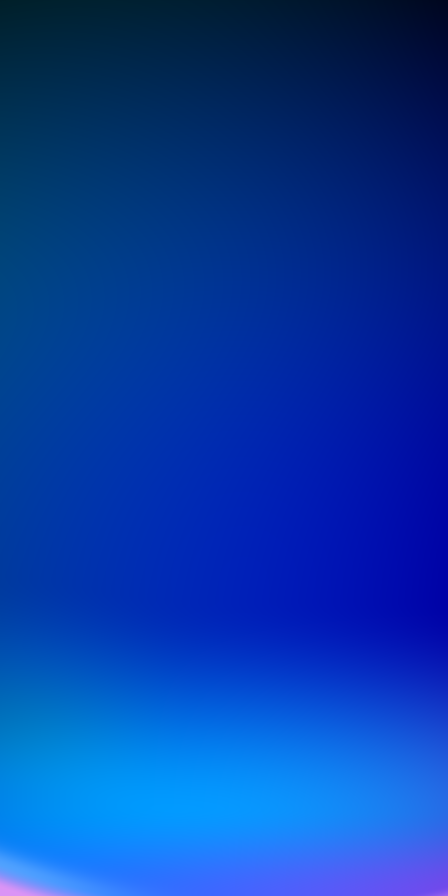
Give the GLSL for this background, as a Shadertoy shader.

```glsl
#define NIGHT_START 0.35
#define GLOW_TOP 0.33
#define GLOW_CORE 0.09
#define HAZE_HEIGHT 0.70
#define HAZE_WIDTH 0.22
#define FLOOR_TOP 0.10
#define ARC_CENTER 0.58
#define ARC_CURVE 0.154
#define ARC_DROP 0.0168
#define RIM_WIDTH 0.018

const vec3 HAZE = vec3(0.0, 0.08, 0.0);
const vec3 RIM_BLUE = vec3(0.36, 0.66, 1.0);
const vec3 RIM_PINK = vec3(0.86, 0.58, 0.96);

// Smooth blend through left, middle and right colours
vec3 across(vec3 left, vec3 middle, vec3 right, float x) {
    return left * (1.0 - x) * (1.0 - 2.0 * x)
         + middle * 4.0 * x * (1.0 - x)
         + right * x * (2.0 * x - 1.0);
}

float bell(float x, float width) {
    float q = x / width;
    return exp(-q * q);
}

// Deep blue fading into a dark top, with a faint green haze
vec3 sky(vec2 p) {
    vec3 deep = across(vec3(0.0, 0.22, 0.62), vec3(0.0, 0.13, 0.72), vec3(0.0, 0.0, 0.65), p.x);
    vec3 night = across(vec3(0.0, 0.11, 0.16), vec3(0.0, 0.10, 0.19), vec3(0.0, 0.01, 0.12), p.x);
    float t = clamp((p.y - NIGHT_START) / (1.0 - NIGHT_START), 0.0, 1.0);
    return mix(deep, night, t * t) + HAZE * bell(p.y - HAZE_HEIGHT, HAZE_WIDTH);
}

// Azure band, teal at the left and violet towards the floor
vec3 addGlow(vec3 color, vec2 p) {
    vec3 azure = across(vec3(0.0, 0.52, 0.94), vec3(0.02, 0.60, 1.0), vec3(0.15, 0.42, 0.90), p.x);
    vec3 base = across(vec3(0.05, 0.45, 1.0), vec3(0.25, 0.40, 1.0), vec3(0.45, 0.28, 0.92), p.x);
    float leftSide = 1.0 - smoothstep(0.0, 0.45, p.x);
    float lift = 0.03 * leftSide;
    color = mix(color, azure, 1.0 - smoothstep(GLOW_CORE + lift, GLOW_TOP + lift, p.y));
    color.b -= 0.12 * leftSide * bell(p.y - 0.19, 0.07);
    return mix(color, base, 1.0 - smoothstep(0.0, FLOOR_TOP, p.y));
}

// Pale curved rim with pink below it
vec3 addRim(vec3 color, vec2 p) {
    float offset = p.x - ARC_CENTER;
    float d = p.y - (ARC_CURVE * offset * offset - ARC_DROP);
    float fade = 1.0 - smoothstep(0.0, 0.5, p.x);
    color = mix(color, RIM_BLUE, 0.85 * fade * bell(d, RIM_WIDTH));
    return mix(color, RIM_PINK, 1.0 - smoothstep(-0.026, 0.002, d));
}

void mainImage(out vec4 fragColor, in vec2 fragCoord) {
    vec2 p = fragCoord / iResolution.xy;
    vec3 color = addRim(addGlow(sky(p), p), p);
    fragColor = vec4(clamp(color, 0.0, 1.0), 1.0);
}
```
